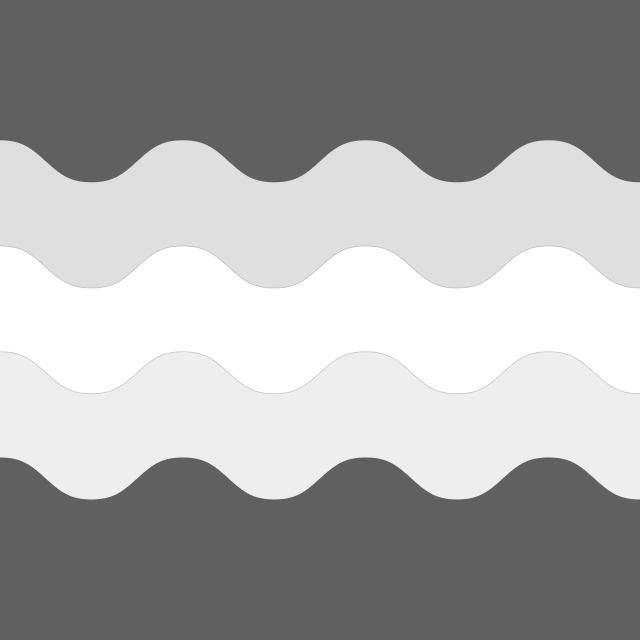
Write a WebGL 2 fragment shader that draws this pattern.

```glsl
#version 300 es
precision highp float;

#define WAVES 3.5
#define AMPLITUDE 0.0328
#define FLATNESS 0.06
#define TOP_EDGE 0.748
#define BAND_HEIGHT 0.1652
#define SEAM_WIDTH 0.0013
#define SEAM_STRENGTH 0.3

uniform vec2 u_resolution;
out vec4 fragColor;

const float TAU = 6.283185;
const vec3 BACKDROP = vec3(0.376);
const vec3 UPPER_BAND = vec3(0.873);
const vec3 MIDDLE_BAND = vec3(1.0);
const vec3 LOWER_BAND = vec3(0.933);

// Cosine with rounded, slightly flattened crests: height and slope
vec2 wave(float x) {
    float k = TAU * WAVES;
    float t = k * x;
    float scale = AMPLITUDE / (1.0 - FLATNESS);
    float height = cos(t) - FLATNESS * cos(3.0 * t);
    float slope = k * (3.0 * FLATNESS * sin(3.0 * t) - sin(t));
    return scale * vec2(height, slope);
}

void main() {
    vec2 uv = gl_FragCoord.xy / u_resolution;
    float pixel = 1.0 / min(u_resolution.x, u_resolution.y);
    vec2 curve = wave(uv.x);
    float steepness = sqrt(1.0 + curve.y * curve.y);

    // Each layer fills everything below its wavy edge
    vec3 layers[4] = vec3[4](UPPER_BAND, MIDDLE_BAND, LOWER_BAND, BACKDROP);
    vec3 color = BACKDROP;
    for (int i = 0; i < 4; i++) {
        float edge = TOP_EDGE - float(i) * BAND_HEIGHT + curve.x;
        float dist = (uv.y - edge) / steepness;
        color = mix(color, layers[i], clamp(0.5 - dist / pixel, 0.0, 1.0));

        // Faint hairline where two light bands meet
        if (i == 1 || i == 2) {
            float halfWidth = 0.5 * SEAM_WIDTH;
            float seam = clamp((halfWidth - abs(dist)) / pixel + 0.5, 0.0, 1.0);
            color = mix(color, BACKDROP, SEAM_STRENGTH * seam);
        }
    }
    fragColor = vec4(color, 1.0);
}
```
